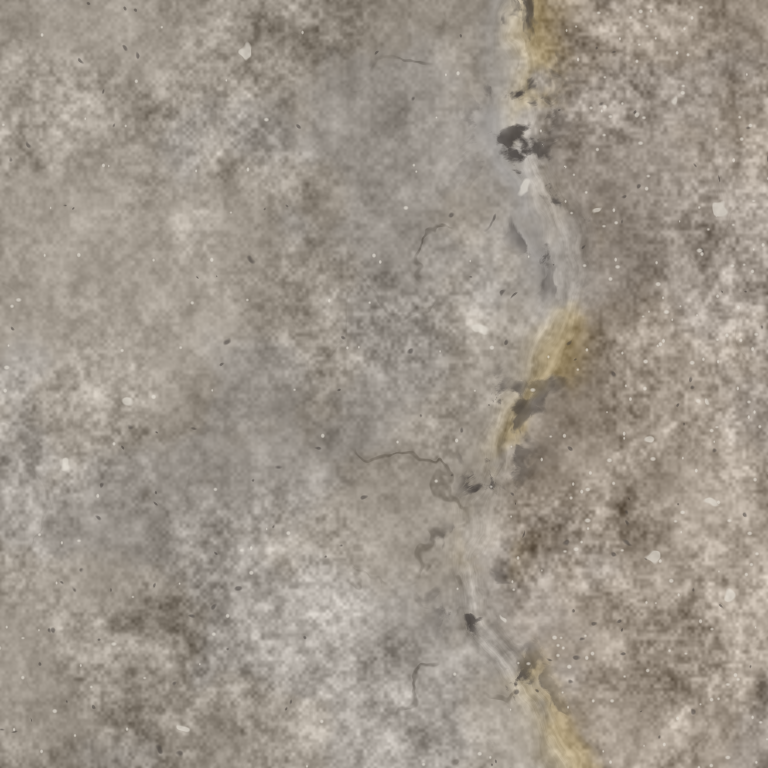
Write a WebGL 1 fragment shader that draws this texture.

```glsl
precision highp float;
// Weathered grey-brown rock face with a dark, ochre-stained seam and bright mineral flecks.
uniform vec2 u_resolution;

#define ROCK_COLOR vec3(0.610, 0.578, 0.535)
#define OCHRE_TINT vec3(0.035, 0.015, -0.045)
#define BROWN_TINT vec3(-0.012, -0.026, -0.036)
#define COOL_TINT vec3(-0.012, -0.002, 0.016)
#define PIT_COLOR vec3(0.25, 0.23, 0.22)
#define FLECK_COLOR vec3(0.90, 0.88, 0.84)
#define CLOUD_CONTRAST 0.27
#define MOTTLE_CONTRAST 0.29
#define GRAIN_CONTRAST 0.13
#define SEAM_WIDTH 0.035
#define CRACK_DEPTH 0.13

float hash(vec2 p) {
  return fract(sin(dot(p, vec2(127.1, 311.7))) * 43758.5453);
}

float noise(vec2 p) {
  vec2 i = floor(p), f = fract(p);
  f = f * f * (3.0 - 2.0 * f);
  return mix(mix(hash(i), hash(i + vec2(1.0, 0.0)), f.x),
             mix(hash(i + vec2(0.0, 1.0)), hash(i + 1.0), f.x), f.y);
}

float fbm(vec2 p) {
  float sum = 0.0, amplitude = 0.516;
  for (int i = 0; i < 5; i++) {
    sum += amplitude * noise(p);
    p = mat2(1.6, 1.2, -1.2, 1.6) * p + 17.3;
    amplitude *= 0.5;
  }
  return sum;
}

float bell(float x) {
  return exp(-x * x);
}

// Horizontal position of the seam at height y.
float seamX(float y) {
  return 0.68 + 0.05 * sin((y - 0.45) * 9.2) + 0.06 * smoothstep(0.75, 1.0, y);
}

// Coverage of small scattered chips; density is the share of cells that hold one.
float flecks(vec2 p, float cells, float density, float radius) {
  vec2 q = p * cells, id = floor(q);
  float blur = 0.75 * cells / min(u_resolution.x, u_resolution.y) + 0.03;
  float cover = 0.0;
  for (int y = -1; y <= 1; y++) {
    for (int x = -1; x <= 1; x++) {
      vec2 cell = id + vec2(float(x), float(y));
      vec2 offset = q - cell - vec2(hash(cell + 3.1), hash(cell + 7.7));
      float size = radius * mix(0.4, 1.0, hash(cell + 11.9));
      offset.x *= mix(0.7, 1.5, hash(cell + 5.3));
      float chip = 1.0 - smoothstep(size - blur, size + blur, length(offset));
      cover = max(cover, chip * step(hash(cell + cells), density));
    }
  }
  return cover;
}

void main() {
  vec2 p = gl_FragCoord.xy / min(u_resolution.x, u_resolution.y);
  vec2 warp = vec2(fbm(p * 9.0 + 4.0), fbm(p * 9.0 + 31.0)) - 0.5;
  vec2 w = p + 0.07 * warp;

  // Distance from the seam and the zones around it
  float d = w.x - seamX(w.y);
  float seam = bell(d / SEAM_WIDTH);
  float rightSide = smoothstep(-0.01, 0.06, d);
  float tongue = bell((d + 0.035) / 0.02) * smoothstep(0.58, 0.68, p.y);
  float slab = bell((d + 0.075) / 0.06) * bell((p.y - 0.57) / 0.07);

  // Clouds, mottling and fine grain
  float clouds = fbm(w * vec2(5.0, 4.0) + 8.0) - 0.5;
  float mottle = fbm(w * vec2(24.0, 20.0) + 52.0) - 0.5;
  float grain = noise(p * 105.0) + 0.8 * noise(p.yx * 225.0 + 9.0) - 0.9;
  float roughness = mix(0.65, 1.25, smoothstep(0.35, 0.65, fbm(p * 7.0 + 70.0)));
  roughness *= 1.0 + 0.25 * rightSide - 0.5 * tongue;
  float tone = CLOUD_CONTRAST * clouds
             + roughness * (MOTTLE_CONTRAST * mottle + GRAIN_CONTRAST * grain);
  tone += 0.055 * slab + 0.012 * (1.0 - rightSide);

  // Strands running along the seam
  float strands = fbm(vec2(d * 65.0, p.y * 9.0) + 23.0);
  tone += seam * (0.45 * (0.5 - strands) - 0.025);

  // Broken hairline cracks, densest just left of the seam
  float ridge = abs(fbm(w * 6.0 + 90.0) - 0.5);
  float crackZone = 0.2 + 0.8 * bell((d + 0.1) / 0.1);
  float broken = smoothstep(0.46, 0.62, fbm(p * 13.0 + 40.0));
  tone -= CRACK_DEPTH * (1.0 - smoothstep(0.003, 0.018, ridge)) * crackZone * broken;

  // Tints: ochre stain, brown right side, cool grey patches
  float stain = bell((d - 0.02) / 0.035) * smoothstep(0.42, 0.62, fbm(p * 11.0 + 61.0));
  vec3 color = ROCK_COLOR + tone + BROWN_TINT * rightSide + OCHRE_TINT * 1.4 * stain;
  color += COOL_TINT * (tongue + 0.7 * smoothstep(0.5, 0.65, fbm(p * 6.0 + 13.0)));

  // Dark pits in and beside the seam
  float pits = smoothstep(0.55, 0.68, fbm(w * 30.0 + 19.0));
  pits *= bell((d + 0.01) / 0.05) * smoothstep(0.42, 0.58, fbm(p * 8.0 + 27.0));
  float specks = flecks(w + 0.37, 55.0, 0.02 + 0.04 * rightSide, 0.17);
  color = mix(color, PIT_COLOR, max(0.8 * pits, 0.5 * specks));

  // Bright mineral flecks, thicker on the right
  vec2 ragged = p + 0.012 * (vec2(noise(p * 90.0), noise(p * 90.0 + 44.0)) - 0.5);
  float small = flecks(p, 85.0, 0.015 + 0.09 * rightSide, 0.21);
  float large = flecks(ragged, 24.0, 0.005 + 0.07 * rightSide, 0.24);
  color = mix(color, FLECK_COLOR, max(0.65 * small, 0.6 * large));

  gl_FragColor = vec4(clamp(color, 0.0, 1.0), 1.0);
}
```
